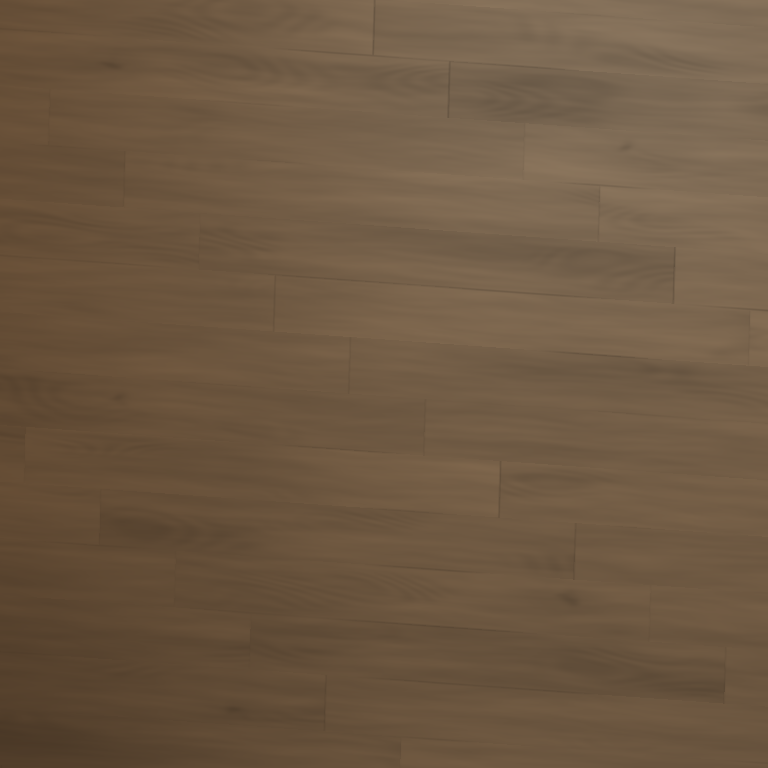
Reproduce this texture procedurally as a WebGL 1 fragment shader.

```glsl
precision highp float;
// Brown wood plank floor, slightly tilted, with faint stepped joints and soft light from the upper right.

uniform vec2 u_resolution;

#define PLANK_SIZE   vec2(0.6215, 0.0737)
#define FIRST_JOINT  vec2(0.1771, 0.1849)
#define ROW_STAGGER  (1.0 / 6.0)
#define TILT         0.072
#define JOINT_LEAN   0.03
#define JOINT_WIDTH  0.0009
#define TONE_SPREAD  0.075
#define GRAIN_DEPTH  0.85
#define KNOT_CHANCE  0.25
#define SHADE_COLOR  vec3(0.382, 0.287, 0.194)
#define LIT_COLOR    vec3(0.446, 0.357, 0.263)
#define GLOW_COLOR   vec3(0.060, 0.073, 0.081)

vec2 hash2(vec2 p) {
    vec2 k = vec2(dot(p, vec2(127.1, 311.7)), dot(p, vec2(269.5, 183.3)));
    return fract(sin(k) * 43758.55);
}

float cornerSlope(vec2 cell, vec2 offset) {
    float angle = 6.2832 * hash2(cell).x;
    return dot(vec2(cos(angle), sin(angle)), offset);
}

// Gradient noise, roughly -0.7 to 0.7
float gradientNoise(vec2 p) {
    vec2 i = floor(p);
    vec2 f = p - i;
    vec2 w = f * f * f * (f * (f * 6.0 - 15.0) + 10.0);
    vec2 e = vec2(1.0, 0.0);
    float low = mix(cornerSlope(i, f), cornerSlope(i + e.xy, f - e.xy), w.x);
    float high = mix(cornerSlope(i + e.yx, f - e.yx), cornerSlope(i + e.xx, f - e.xx), w.x);
    return mix(low, high, w.y);
}

// Blurred line around zero distance
float softLine(float distance, float halfWidth, float pixel) {
    float blur = max(pixel, 1.6 * halfWidth);
    return 1.0 - smoothstep(0.0, halfWidth + blur, distance);
}

// Streaks, arched figure and knots for one plank; returns a relative brightness change
float woodGrain(vec2 local, vec2 id) {
    vec2 q = local + floor(hash2(id + 17.0) * 40.0);

    // Ragged knot inside a wider dark halo
    vec2 knotPlace = (0.12 + 0.76 * hash2(id + 5.0)) * PLANK_SIZE;
    vec2 toKnot = local - knotPlace + 0.008 * gradientNoise(q * vec2(45.0, 80.0));
    float hasKnot = step(hash2(id + 31.0).y, KNOT_CHANCE);
    vec2 core = toKnot * vec2(85.0, 150.0);
    vec2 rim = toKnot * vec2(20.0, 60.0);
    float knot = hasKnot * exp(-dot(core, core));
    float halo = hasKnot * exp(-dot(rim, rim));

    // Long streaks, gently waved
    q.y += 0.010 * gradientNoise(q * vec2(5.0, 14.0));
    float broad = gradientNoise(q * vec2(2.6, 32.0));
    float streak = gradientNoise(q * vec2(6.0, 85.0) + 9.0);
    float fine = gradientNoise(q * vec2(18.0, 170.0) + 21.0);

    // Nested arches appear only in patches
    float field = gradientNoise(q * vec2(4.5, 19.0) + 3.0);
    float figure = smoothstep(0.05, 0.35, gradientNoise(q * vec2(4.0, 15.0) + 50.0));
    float arches = sin(field * 40.0) * figure;

    // Broad figure eases off at the long edges so neighbours blend
    float edge = min(local.y, PLANK_SIZE.y - local.y);
    float inside = smoothstep(-0.004, 0.014, edge);
    float grain = inside * (0.10 * broad + 0.022 * arches - 0.05 * figure)
                + 0.06 * streak + 0.035 * fine;
    return GRAIN_DEPTH * (grain - 0.05 * halo - 0.12 * knot);
}

// Floor colour under the room light, before the wood is applied
vec3 roomLight(vec2 p) {
    float across = smoothstep(-0.25, 0.72, p.x + 0.12 * (0.5 - p.y));
    vec2 toGlow = (p - vec2(0.86, 0.07)) * vec2(1.85, 2.4);
    vec2 toDark = p - vec2(0.0, 1.05);
    float falloff = 1.0 - 0.06 * smoothstep(0.55, 1.0, p.y)
                  - 0.13 * exp(-11.0 * dot(toDark, toDark));
    return mix(SHADE_COLOR, LIT_COLOR, across) * falloff + GLOW_COLOR * exp(-dot(toGlow, toGlow));
}

void main() {
    vec2 p = gl_FragCoord.xy / u_resolution;
    p.y = 1.0 - p.y;
    float pixel = 1.0 / min(u_resolution.x, u_resolution.y);

    // Tilted floor axes, then row and plank indices
    vec2 board = vec2(p.x + TILT * p.y, p.y - TILT * p.x) - FIRST_JOINT;
    float row = floor(board.y / PLANK_SIZE.y);
    board.x -= row * ROW_STAGGER * PLANK_SIZE.x;
    board.x -= (TILT - JOINT_LEAN) * (board.y - row * PLANK_SIZE.y);
    vec2 id = vec2(floor(board.x / PLANK_SIZE.x), row);
    vec2 local = board - id * PLANK_SIZE;
    vec2 edge = min(local, PLANK_SIZE - local);

    // Joints and plank tones stand out more towards the light
    float clarity = mix(0.45, 1.0, smoothstep(0.1, 0.75, p.x + 0.4 * (0.5 - p.y)));
    float tone = (hash2(id + 71.0).x - 0.5) * TONE_SPREAD * clarity;
    float wood = 1.0 + tone + woodGrain(local, id);

    // End joints differ in strength, long seams show only in short worn stretches
    vec2 jointId = vec2(floor(board.x / PLANK_SIZE.x + 0.5), row);
    float jointDepth = 0.025 + 0.12 * pow(hash2(jointId + 43.0).x, 1.5);
    float endJoint = jointDepth * softLine(edge.x, JOINT_WIDTH, pixel);
    float seamId = floor(board.y / PLANK_SIZE.y + 0.5);
    float wear = smoothstep(0.1, 0.45, gradientNoise(vec2(p.x * 4.5, seamId * 3.7)));
    float longSeam = 0.13 * wear * softLine(edge.y, JOINT_WIDTH, pixel);
    wood *= 1.0 - clarity * max(endJoint, longSeam);

    // Cloudiness and long shadows that run across plank borders
    wood += 0.02 * gradientNoise(p * 5.0 + 2.0);
    wood += 0.06 * gradientNoise(vec2(p.x * 2.2, (p.y - 0.045 * p.x) * 17.0) + 6.0);
    gl_FragColor = vec4(roomLight(p) * wood, 1.0);
}
```
